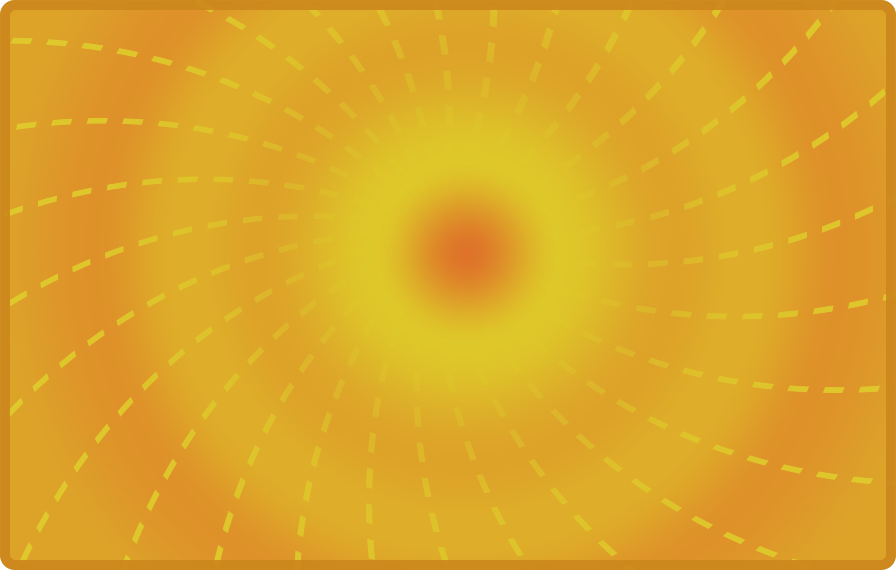
Reproduce this background procedurally as a WebGL 1 fragment shader.

```glsl
precision highp float;
// A warm sunburst: concentric bands of colour glow around an ember core, while
// dashed spiral arms fan out over them inside a rounded frame.
// Bands are chained blends by radius; arms are angular and radial repeats.

uniform vec2 u_resolution;

#define GLOW_CENTER vec2(0.521, 0.556)  // fraction of the canvas
#define ARM_CENTER vec2(0.4896, 0.594)
#define ARM_COUNT 28.0
#define TWIST 0.53                      // radians per canvas height
#define ARM_TURN 0.178
#define DASH_PERIOD 0.0625
#define DASH_PHASE 0.0164
#define DASH_HALF vec2(0.0172, 0.0054)  // half length, half width
#define RING_RADIUS 0.158
#define FRAME_WIDTH 0.0175
#define CORNER_RADIUS 0.026

const float TAU = 6.2831853;
const vec3 EMBER = vec3(0.87, 0.45, 0.16);
const vec3 LEMON = vec3(0.87, 0.78, 0.16);
const vec3 AMBER = vec3(0.865, 0.64, 0.16);
const vec3 GOLD = vec3(0.87, 0.68, 0.16);
const vec3 ORANGE = vec3(0.87, 0.57, 0.16);
const vec3 DASH = vec3(0.87, 0.80, 0.17);
const vec3 FRAME = vec3(0.80, 0.53, 0.11);

// Coverage of the inside of a signed distance, smoothed over a pixel.
float fill(float d, float pixel) {
    return 1.0 - smoothstep(-0.6 * pixel, 0.6 * pixel, d);
}

float roundedBox(vec2 p, vec2 halfSize, float radius) {
    vec2 q = abs(p) - halfSize + radius;
    return length(max(q, 0.0)) + min(max(q.x, q.y), 0.0) - radius;
}

// Colour bands from the core outwards.
vec3 glow(float r) {
    vec3 c = mix(EMBER, LEMON, smoothstep(0.0, 0.165, r));
    c = mix(c, AMBER, smoothstep(0.165, 0.36, r));
    c = mix(c, GOLD, smoothstep(0.38, 0.47, r));
    c = mix(c, ORANGE, smoothstep(0.51, 0.65, r));
    return mix(c, AMBER, smoothstep(0.66, 0.84, r));
}

// Coverage of the dashed spiral arms around the origin.
float spiralDashes(vec2 p, float pixel) {
    float r = length(p);
    float pitch = TWIST * r;
    float angle = atan(p.y, p.x) - pitch - ARM_TURN;
    // Uneven spread of the arms
    angle -= 0.071 * sin(angle - 0.54) - 0.038 * cos(2.0 * angle);
    float armStep = TAU / ARM_COUNT;
    float offset = mod(angle + 0.5 * armStep, armStep) - 0.5 * armStep;
    float across = abs(offset) * r / sqrt(1.0 + pitch * pitch);
    // Approximate arc length keeps the dashes even
    float arc = r * (1.0 + pitch * pitch / 6.0) - DASH_PHASE;
    float along = abs(mod(arc + 0.5 * DASH_PERIOD, DASH_PERIOD) - 0.5 * DASH_PERIOD);
    return fill(along - DASH_HALF.x, pixel) * fill(across - DASH_HALF.y, pixel);
}

void main() {
    float pixel = 1.0 / u_resolution.y;
    vec2 size = vec2(u_resolution.x * pixel, 1.0);
    vec2 p = gl_FragCoord.xy * pixel;
    float r = length(p - GLOW_CENTER * size);
    vec3 color = glow(r);

    // Faint ring around the core
    float ring = fill(abs(r - RING_RADIUS) - 0.0015, pixel);
    color = mix(color, DASH, 0.3 * ring);

    // Arms grow stronger away from the core
    float strength = mix(0.2, 0.9, smoothstep(0.12, 0.7, r)) * smoothstep(0.10, 0.16, r);
    color = mix(color, DASH, strength * spiralDashes(p - ARM_CENTER * size, pixel));

    // Frame with rounded corners on white
    vec2 q = p - 0.5 * size;
    float inner = roundedBox(q, 0.5 * size - FRAME_WIDTH, 0.4 * CORNER_RADIUS);
    float outer = roundedBox(q, 0.5 * size, CORNER_RADIUS);
    color = mix(mix(color, FRAME, 0.92), color, fill(inner, pixel));
    color = mix(vec3(1.0), color, fill(outer, pixel));
    gl_FragColor = vec4(color, 1.0);
}
```
